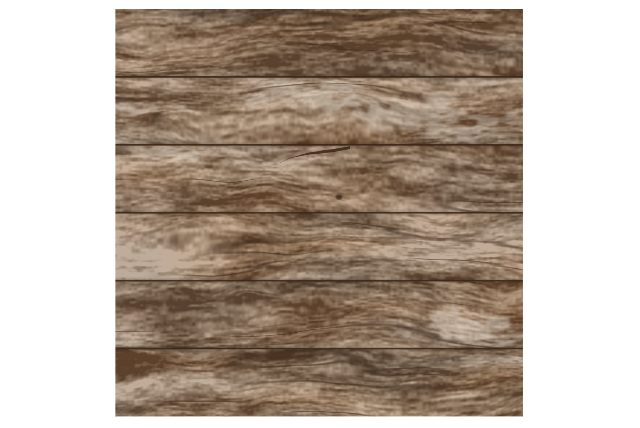
This texture is drawn by a Shadertoy shader. Its source:

```glsl
// Square panel of six weathered horizontal planks on a white ground.
// Stretched value noise gives the grain; ragged ellipses of worn paint,
// fissures, a split and a small knot vary the planks; thin seams part them.

const float PLANKS = 6.0;
const float PANEL_SIZE = 0.952;              // side, in canvas heights
const vec2  PANEL_SHIFT = vec2(-0.002, 0.003);
const float SEAM_HALF_WIDTH = 0.012;         // in plank heights
const float GRAIN_CONTRAST = 1.3;

const vec3 GROUND = vec3(1.0);
const vec3 WOOD_DARK = vec3(0.39, 0.29, 0.21);
const vec3 WOOD_MID = vec3(0.56, 0.465, 0.375);
const vec3 WOOD_LIGHT = vec3(0.73, 0.64, 0.555);
const vec3 WORN_PAINT = vec3(0.76, 0.70, 0.64);
const vec3 CRACK = vec3(0.22, 0.15, 0.10);
const vec3 SEAM = vec3(0.24, 0.15, 0.085);

// Mean tone of each plank, top to bottom
const float PLANK_TONE[6] = float[6](-0.06, 0.0, 0.02, 0.12, -0.10, -0.04);

// Worn areas: centre (x, plank position from top), radii
const int WORN_COUNT = 5;
const vec4 WORN[WORN_COUNT] = vec4[WORN_COUNT](
    vec4(0.49, 1.24, 0.19, 0.23), vec4(0.80, 1.62, 0.23, 0.30),
    vec4(0.10, 1.50, 0.14, 0.11), vec4(0.15, 2.14, 0.15, 0.15),
    vec4(0.84, 4.66, 0.14, 0.36));

// Split ends and knot, in the same coordinates
const vec2 SPLIT_START = vec2(0.40, 2.25);
const vec2 SPLIT_END = vec2(0.575, 2.02);
const vec2 KNOT = vec2(0.549, 2.77);

float hash(vec2 p) {
    vec3 q = fract(vec3(p.xyx) * 0.1031);
    q += dot(q, q.yzx + 33.33);
    return fract((q.x + q.y) * q.z);
}

float noise(vec2 p) {
    vec2 i = floor(p), f = fract(p);
    f = f * f * (3.0 - 2.0 * f);
    return mix(mix(hash(i), hash(i + vec2(1, 0)), f.x),
               mix(hash(i + vec2(0, 1)), hash(i + vec2(1, 1)), f.x), f.y);
}

// Noise centred on zero
float wave(vec2 p) { return noise(p) - 0.5; }

// Fibre tone around zero, from broad bands down to pores
float grainTone(vec2 p) {
    float tone = 0.62 * wave(p * vec2(2.7, 3.0));
    tone += 0.48 * wave(p * vec2(6.0, 8.0) + 17.0);
    tone += 0.52 * wave(p * vec2(15.0, 20.0) + 41.0);
    tone += 0.42 * wave(p * vec2(55.0, 30.0) + 73.0);
    tone += 0.22 * wave(p * vec2(140.0, 24.0) + 97.0);
    return tone * GRAIN_CONTRAST;
}

// Thin dark lines along the fibres, broken into groups
float fissures(vec2 p) {
    float ridge = abs(2.0 * noise(p * vec2(3.5, 8.0) + 121.0) - 1.0);
    float group = smoothstep(0.42, 0.72, noise(p * vec2(6.0, 3.0) + 151.0));
    return smoothstep(0.20, 0.02, ridge) * group;
}

// Ragged coverage of worn paint within the current plank
float wornCover(vec2 q, vec2 p, float row) {
    float ragged = 1.3 * wave(p * vec2(13.0, 5.0) + 181.0)
                 + 1.1 * wave(p * vec2(42.0, 15.0) + 211.0);
    float cover = 0.0;
    for (int i = 0; i < WORN_COUNT; i++) {
        float reach = length((q - WORN[i].xy) / WORN[i].zw);
        float samePlank = float(floor(WORN[i].y) == row);
        cover = max(cover, samePlank * smoothstep(1.05, 0.25, reach + ragged));
    }
    return cover;
}

// Tapered split, wavering along its length, in plank heights
float splitCover(vec2 q, float blur) {
    float t = (q.x - SPLIT_START.x) / (SPLIT_END.x - SPLIT_START.x);
    float path = mix(SPLIT_START.y, SPLIT_END.y, t) + 0.08 * wave(vec2(t * 5.0, 3.0));
    float halfWidth = 0.022 * smoothstep(0.0, 0.7, t);
    float inside = step(0.0, t) * step(t, 1.0);
    return inside * smoothstep(halfWidth + blur, halfWidth - blur, abs(q.y - path));
}

vec3 plankColor(vec2 q, float blur) {
    float row = clamp(floor(q.y), 0.0, PLANKS - 1.0);
    // Each plank has its own gently bending fibres
    vec2 p = vec2(q.x, q.y - row) + vec2(7.3, 11.7) * (row + 1.0);
    p.y += 0.32 * wave(p * vec2(3.5, 1.3)) + 0.09 * wave(p * vec2(11.0, 3.0));

    float tone = grainTone(p) + PLANK_TONE[int(row)];
    vec3 color = mix(WOOD_MID, WOOD_LIGHT, clamp(2.0 * tone, 0.0, 1.2));
    color = mix(color, WOOD_DARK, clamp(-2.0 * tone, 0.0, 1.2));

    // Slight drift between warm and grey wood
    color += vec3(0.05, 0.0, -0.04) * wave(p * vec2(4.0, 3.0) + 241.0);
    color = mix(color, WORN_PAINT + 0.15 * tone, 0.72 * wornCover(q, p, row));
    color = mix(color, CRACK, 0.5 * fissures(p));
    color = mix(color, CRACK, 0.85 * splitCover(q, blur));

    float knot = length((q - KNOT) / vec2(0.009, 0.045));
    return mix(color, CRACK, 0.8 * smoothstep(1.3, 0.4, knot));
}

void mainImage(out vec4 fragColor, in vec2 fragCoord) {
    float pixel = 1.0 / iResolution.y;
    vec2 fromCenter = (fragCoord - 0.5 * iResolution.xy) * pixel - PANEL_SHIFT;
    vec2 panel = fromCenter / PANEL_SIZE + 0.5;
    vec2 q = vec2(panel.x, (1.0 - panel.y) * PLANKS);
    float blur = 0.5 * pixel * PLANKS / PANEL_SIZE;

    // Seams lie between planks only, with a soft shade beside them
    vec3 color = plankColor(q, blur);
    float seamDistance = abs(q.y - clamp(round(q.y), 1.0, PLANKS - 1.0));
    color *= mix(0.82, 1.0, smoothstep(0.0, 0.07, seamDistance));
    color = mix(color, SEAM, 0.9 * smoothstep(SEAM_HALF_WIDTH + blur,
                                              SEAM_HALF_WIDTH - blur, seamDistance));

    // Panel outline against the ground
    vec2 edge = abs(fromCenter) - 0.5 * PANEL_SIZE;
    float inside = smoothstep(0.5 * pixel, -0.5 * pixel, max(edge.x, edge.y));
    fragColor = vec4(mix(GROUND, color, inside), 1.0);
}
```
